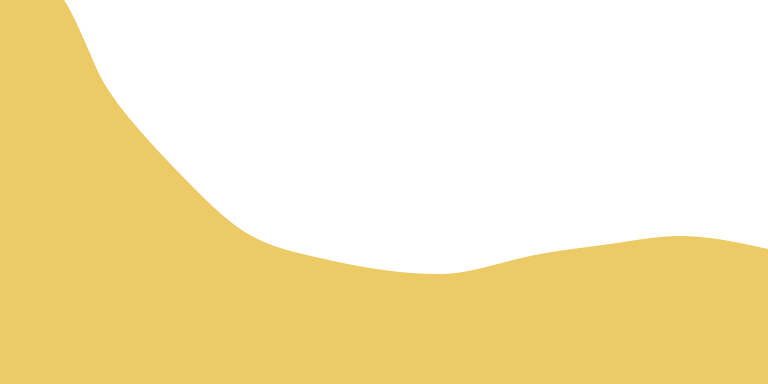
Give the GLSL for this background, as a WebGL 2 fragment shader.

```glsl
#version 300 es
precision highp float;

uniform vec2 u_resolution;
out vec4 outColor;

const vec3 SAND = vec3(0.925, 0.792, 0.400);
const vec3 WHITE = vec3(1.0);
const vec2 CANVAS = vec2(2.0, 1.0);

// Knots of the hill line: position, height, slope
const int KNOTS = 14;
const vec3 HILL[KNOTS] = vec3[KNOTS](
    vec3(0.1667, 1.0000, -1.50), vec3(0.2214, 0.8906, -2.25),
    vec3(0.2708, 0.7839, -1.65), vec3(0.3385, 0.6901, -1.20),
    vec3(0.4948, 0.5208, -1.02), vec3(0.6510, 0.3880, -0.56),
    vec3(0.8333, 0.3281, -0.23), vec3(1.0417, 0.2917, -0.10),
    vec3(1.1458, 0.2865, 0.00), vec3(1.2760, 0.3073, 0.26),
    vec3(1.3802, 0.3333, 0.21), vec3(1.5885, 0.3646, 0.14),
    vec3(1.7708, 0.3854, 0.00), vec3(2.0000, 0.3516, -0.22));

// Cubic Hermite segment: returns height and slope at x
vec2 hermite(vec3 a, vec3 b, float x) {
    float span = b.x - a.x;
    float t = (x - a.x) / span;
    float rise = b.y - a.y;
    float c1 = a.z * span;
    float c2 = 3.0 * rise - (2.0 * a.z + b.z) * span;
    float c3 = (a.z + b.z) * span - 2.0 * rise;
    float height = a.y + t * (c1 + t * (c2 + t * c3));
    float slope = (c1 + t * (2.0 * c2 + t * 3.0 * c3)) / span;
    return vec2(height, slope);
}

// Smooth hill line, continued straight before the first knot
vec2 hillLine(float x) {
    vec3 start = HILL[0];
    vec2 line = vec2(start.y + start.z * (x - start.x), start.z);
    for (int i = 0; i < KNOTS - 1; i++) {
        if (x >= HILL[i].x) line = hermite(HILL[i], HILL[i + 1], x);
    }
    return line;
}

void main() {
    vec2 p = gl_FragCoord.xy / u_resolution * CANVAS;
    float pixel = CANVAS.y / u_resolution.y;

    // Approximate distance to the line, softened over one pixel
    vec2 line = hillLine(p.x);
    float dist = (p.y - line.x) / sqrt(1.0 + line.y * line.y);
    float cover = clamp(0.5 - dist / pixel, 0.0, 1.0);

    outColor = vec4(mix(WHITE, SAND, cover), 1.0);
}
```
